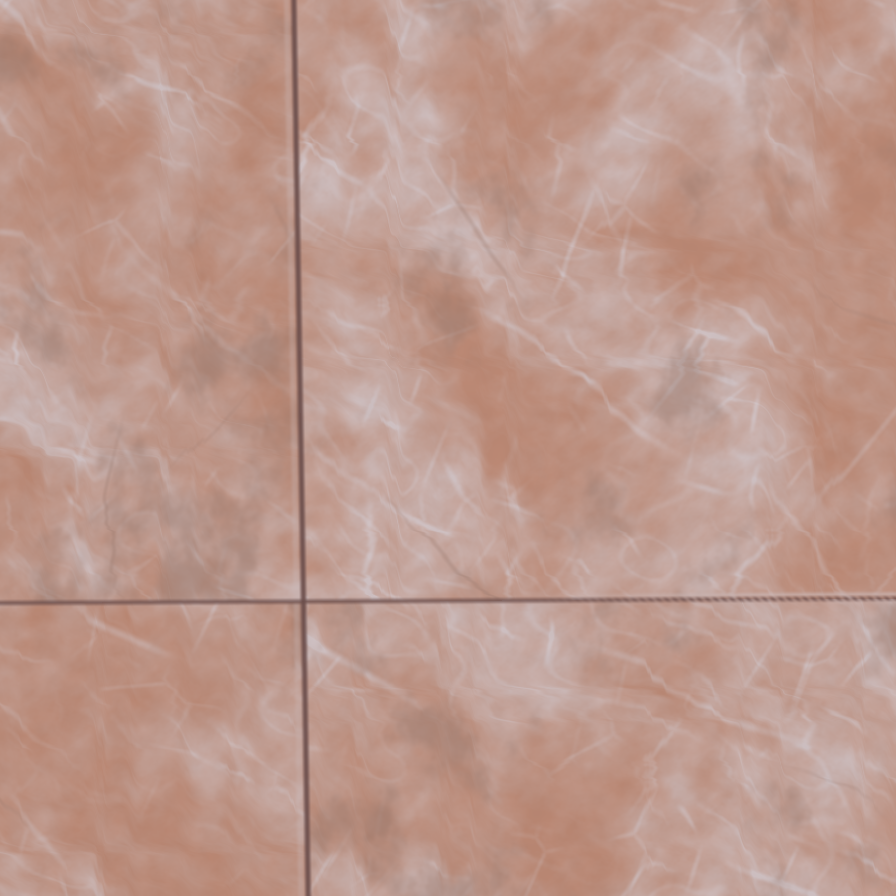
Reproduce this texture procedurally as a Shadertoy shader.

```glsl
// Rose marble floor: large square slabs meeting at thin, slightly skewed dark joints.
// Each slab samples its own patch of stone: soft mottled clouds, short cellular
// cracks and scattered straight calcite veins, roughened by layered sines.

const float SLAB = 0.70;
const vec3 ROSE = vec3(0.722, 0.532, 0.458);
const vec3 MILK = vec3(0.790, 0.716, 0.712);
const vec3 SMUDGE = vec3(0.590, 0.465, 0.420);
const vec3 JOINT = vec3(0.420, 0.305, 0.295);

vec2 hash2(vec2 p) {
    vec3 q = fract(p.xyx * vec3(0.1031, 0.1030, 0.0973));
    q += dot(q, q.yzx + 33.33);
    return fract((q.xx + q.yz) * q.zy);
}

float valueNoise(vec2 p) {
    vec2 i = floor(p), f = fract(p);
    f = f * f * (3.0 - 2.0 * f);
    float low = mix(hash2(i).x, hash2(i + vec2(1, 0)).x, f.x);
    float high = mix(hash2(i + vec2(0, 1)).x, hash2(i + vec2(1, 1)).x, f.x);
    return mix(low, high, f.y);
}

float clouds(vec2 p) {
    float sum = 0.0, gain = 0.5;
    for (int i = 0; i < 5; i++) {
        sum += gain * valueNoise(p);
        p = mat2(1.6, 1.2, -1.2, 1.6) * p + 7.3;
        gain *= 0.56;
    }
    return sum;
}

// Layered sines that roughen straight features
vec2 wander(vec2 p, float freq, float amount) {
    vec2 bend = vec2(0.0);
    for (int i = 0; i < 4; i++) {
        bend += sin(p.yx * freq + bend * freq + vec2(1.7, 4.1) * float(i)) / freq;
        freq *= 1.9;
    }
    return p + amount * bend;
}

// Gap between the two nearest cell points: zero along cell borders
float cellBorder(vec2 p) {
    vec2 cell = floor(p);
    float nearest = 9.0, second = 9.0;
    for (int y = -1; y <= 1; y++)
    for (int x = -1; x <= 1; x++) {
        vec2 id = cell + vec2(x, y);
        float d = length(id + hash2(id) - p);
        second = min(second, max(nearest, d));
        nearest = min(nearest, d);
    }
    return second - nearest;
}

// Tapered strokes, one per cell at most; mostly falling diagonals, some steep
float veins(vec2 p, float scale, float width, float density) {
    p *= scale;
    vec2 cell = floor(p);
    float ink = 0.0;
    for (int y = -1; y <= 1; y++)
    for (int x = -1; x <= 1; x++) {
        vec2 id = cell + vec2(x, y);
        vec2 spot = hash2(id), kind = hash2(id + 57.3), form = hash2(id + 121.9);
        float angle = kind.y < 0.68 ? mix(-1.05, -0.25, form.x) : mix(0.85, 1.6, form.x);
        vec2 dir = vec2(cos(angle), sin(angle)), d = p - id - spot;
        float along = abs(dot(d, dir)) / mix(0.3, 0.85, form.y);
        float across = abs(dot(d, vec2(-dir.y, dir.x)));
        float taper = 1.0 - smoothstep(0.25, 1.0, along);
        float stroke = taper * (1.0 - smoothstep(0.0, width * scale, across));
        ink = max(ink, stroke * step(kind.x, density) * mix(0.4, 1.0, spot.y));
    }
    return ink;
}

vec3 marble(vec2 p) {
    vec2 q = wander(p, 26.0, 0.20);
    vec2 grain = mat2(0.8, 0.6, -0.6, 0.8) * wander(p, 14.0, 0.35);

    // Gentle broad fog under streaky mottles and thin ridged filaments
    float fog = smoothstep(0.30, 0.80, clouds(grain * vec2(5.5, 7.0)));
    float mottle = clouds(grain * vec2(15.0, 23.0) + 9.0) - 0.51;
    float fleck = clouds(grain * vec2(32.0, 55.0) + 17.0) - 0.51;
    float ridge = 1.0 - abs(2.0 * valueNoise(grain * vec2(16.0, 36.0) + 5.0) - 1.0);
    float milk = 0.04 + 0.58 * fog + mottle * (0.45 + 0.65 * fog);
    milk += 0.30 * fleck + 0.16 * smoothstep(0.78, 1.0, ridge) * (0.2 + fog);

    // Cracks survive only in short stretches; veins gather in the fog
    float broken = smoothstep(0.60, 0.82, valueNoise(p * 16.0 + 31.0));
    float crack = 1.0 - smoothstep(0.0, 0.07, cellBorder(q * 9.0));
    milk += 0.20 * crack * broken;
    milk += 0.46 * veins(q, 4.5, 0.0060, 0.55);
    milk += 0.40 * veins(q + 3.7, 9.0, 0.0052, 0.50) * (0.45 + 0.7 * fog);
    milk += 0.32 * veins(q + 8.1, 19.0, 0.0048, 0.50) * (0.3 + fog);

    vec3 stone = mix(ROSE, MILK, clamp(milk, -0.05, 1.15));
    float dirt = smoothstep(0.62, 0.85, clouds(p * vec2(11.0, 9.0) + 43.0));
    stone = mix(stone, SMUDGE, 0.45 * dirt);
    stone = mix(stone, SMUDGE, 0.35 * veins(q + 15.3, 5.0, 0.004, 0.25));
    return stone * (0.988 + 0.024 * valueNoise(p * 70.0));
}

float line(float d, float halfWidth, float soft) {
    return 1.0 - smoothstep(halfWidth - soft, halfWidth + soft, d);
}

void mainImage(out vec4 fragColor, in vec2 fragCoord) {
    vec2 uv = fragCoord / iResolution.xy;
    float soft = max(0.0027, 1.0 / iResolution.y);

    // Skewed slab grid, with a separate patch of stone per slab
    vec2 local = uv - vec2(0.344 - 0.016 * uv.y, 0.327 + 0.005 * uv.x);
    vec2 seed = hash2(floor(local / SLAB) + 11.0);
    vec3 color = marble(uv + 23.0 * seed) * (0.99 + 0.02 * seed.y);

    // Joints: pale worn lips, then dark grout, stitched toward the right
    vec2 offset = local - SLAB * round(local / SLAB);
    vec2 gap = abs(offset);
    float right = smoothstep(0.55, 0.85, uv.x);
    float stitch = right * (0.5 + 0.5 * sin(uv.x * 690.0 + offset.y * 500.0));
    color = mix(color, MILK, 0.30 * line(abs(offset.x + 0.008), 0.003, soft));
    color = mix(color, MILK, 0.60 * right * line(abs(offset.y - 0.005), 0.002, soft));
    color = mix(color, JOINT, 0.74 * line(gap.y, 0.0024, soft) * (1.0 - 0.5 * stitch));
    color = mix(color, JOINT, 0.90 * line(gap.x, 0.0029, soft));
    fragColor = vec4(color, 1.0);
}
```
